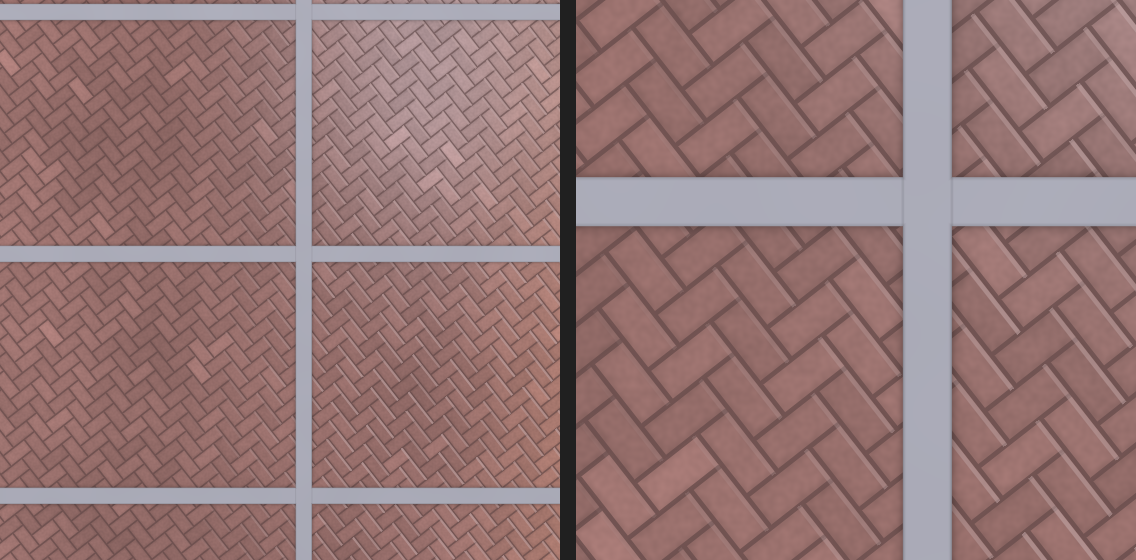
Left: the whole. Right: its middle third, enlarged.
Give the GLSL for this texture, as a Shadertoy shader.

```glsl
// Herringbone brick panels, softly lit, divided by a pale painted frame.

const float BRICK_WIDTH = 0.0238;   // short side of a brick
const float BRICK_ANGLE = 0.665;    // direction of the rising bricks
const float JOINT_HALF = 0.06;      // half joint, in brick widths
const float BAR_HALF = 0.0146;      // half width of a frame bar
const float BAR_X = 0.5425;         // centre of the upright bar
const float BAR_Y = 0.1146;         // centre of the lowest cross bar
const float BAR_PERIOD = 0.432;     // spacing of the cross bars

const vec3 CLAY = vec3(0.565, 0.412, 0.398);
const vec3 SHEEN = vec3(0.690, 0.600, 0.615);
const vec3 WARM = vec3(0.690, 0.490, 0.435);
const vec3 JOINT = vec3(0.410, 0.300, 0.300);
const vec3 GLINT = vec3(0.760, 0.650, 0.650);
const vec3 PAINT = vec3(0.670, 0.672, 0.722);

float hash(vec2 p) {
    vec3 q = fract(vec3(p.xyx) * 0.1031);
    q += dot(q, q.yzx + 33.33);
    return fract((q.x + q.y) * q.z);
}

float gradientDot(vec2 cell, vec2 offset) {
    float a = 6.2832 * hash(cell);
    return dot(vec2(cos(a), sin(a)), offset);
}

float gradientNoise(vec2 p) {
    vec2 i = floor(p), f = p - i;
    vec2 u = f * f * f * (f * (f * 6.0 - 15.0) + 10.0);
    vec2 e = vec2(1.0, 0.0);
    float low = mix(gradientDot(i, f), gradientDot(i + e, f - e), u.x);
    float high = mix(gradientDot(i + e.yx, f - e.yx), gradientDot(i + 1.0, f - 1.0), u.x);
    return mix(low, high, u.y);
}

mat2 rotation(float a) {
    return mat2(cos(a), sin(a), -sin(a), cos(a));
}

// Finds the 2:1 brick under p: local position, identity, and whether it rises.
void herringbone(vec2 p, out vec2 local, out vec2 id, out bool rising) {
    vec2 cell = floor(p), f = p - cell;
    float k = mod(cell.x - cell.y + 0.5, 4.0);
    rising = k < 2.0;
    float second = (k >= 1.0 && k < 3.0) ? 1.0 : 0.0;
    local = (rising ? f : f.yx) + vec2(second, 0.0);
    id = cell - second * (rising ? vec2(1.0, 0.0) : vec2(0.0, 1.0));
}

// Broad light: cool sheen at upper right, warm glow along the right side.
vec3 panelLight(vec2 uv) {
    float sheen = exp(-2.8 * dot(uv - vec2(0.87, 0.96), uv - vec2(0.87, 0.96)));
    sheen *= smoothstep(0.25, 0.75, uv.x) * smoothstep(0.25, 0.85, uv.y);
    float warm = smoothstep(0.74, 1.08, uv.x) * (1.0 - 0.45 * uv.y);
    float left = 1.0 - smoothstep(0.0, 0.25, uv.x);
    vec3 color = CLAY * (1.0 + 0.06 * left + 0.12 * gradientNoise(uv * 3.0 + 4.0));
    color = mix(color, SHEEN, 0.85 * sheen);
    return mix(color, WARM, 0.8 * warm);
}

vec3 bricks(vec2 uv, float pixel) {
    vec2 p = rotation(-BRICK_ANGLE) * uv / BRICK_WIDTH + 40.0;
    float soft = pixel / BRICK_WIDTH;
    vec2 local, id;
    bool rising;
    herringbone(p, local, id, rising);

    // Tone of each brick, with occasional paler ones and fine grain
    vec3 light = panelLight(uv);
    float tone = 1.0 + 0.09 * (hash(id) - 0.5) + 0.09 * step(0.965, hash(id + 71.3));
    tone += 0.05 * gradientNoise(uv * 230.0) + 0.04 * gradientNoise(uv * 75.0);
    vec3 color = light * tone * 1.035;

    // Recessed joints, fading a little under the sheen
    vec2 side = min(local, vec2(2.0, 1.0) - local);
    float edge = min(side.x, side.y);
    color *= mix(0.94, 1.0, smoothstep(0.05, 0.25, edge));
    float joint = 1.0 - smoothstep(JOINT_HALF - soft * 0.6, JOINT_HALF + soft * 0.6, edge);
    color = mix(color, mix(JOINT, light * 0.76, 0.45), 0.85 * joint);

    // Bevels of the falling joints catch light towards the right
    float bevel = rising ? 2.0 - local.x : 1.0 - local.y;
    float glint = 1.0 - smoothstep(0.04, 0.05 + soft, abs(bevel - 0.12));
    float reach = smoothstep(0.25, 0.65, uv.x) * (0.65 + 0.35 * hash(id + 19.7));
    return mix(color, max(GLINT, light * 1.12), 0.62 * glint * reach);
}

float coverage(float d, float pixel) {
    return 1.0 - smoothstep(-0.7 * pixel, 0.7 * pixel, d);
}

void mainImage(out vec4 fragColor, in vec2 fragCoord) {
    vec2 uv = fragCoord / iResolution.y;
    float pixel = 1.0 / iResolution.y;

    // Signed distances to the frame bars
    float across = mod(uv.y - BAR_Y + 0.5 * BAR_PERIOD, BAR_PERIOD) - 0.5 * BAR_PERIOD;
    float crossBar = abs(across) - BAR_HALF;
    float upright = abs(uv.x - BAR_X) - BAR_HALF;
    float frame = min(crossBar, upright);

    // Contact shadow on the bricks
    vec3 color = bricks(uv, pixel);
    color *= 1.0 - 0.22 * exp(-max(frame, 0.0) / 0.0025);

    // Painted bars, with a faint seam where the cross bars meet the upright
    vec3 paint = PAINT * (1.0 + 0.02 * gradientNoise(uv * 9.0) + 0.025 * (uv.y - 0.5));
    paint *= 1.0 - 0.08 * coverage(abs(upright) - 0.0008, pixel);
    paint *= 1.0 - 0.10 * (1.0 - smoothstep(0.0, 0.0025, -frame));
    color = mix(color, paint, coverage(frame, pixel));
    fragColor = vec4(color, 1.0);
}
```
